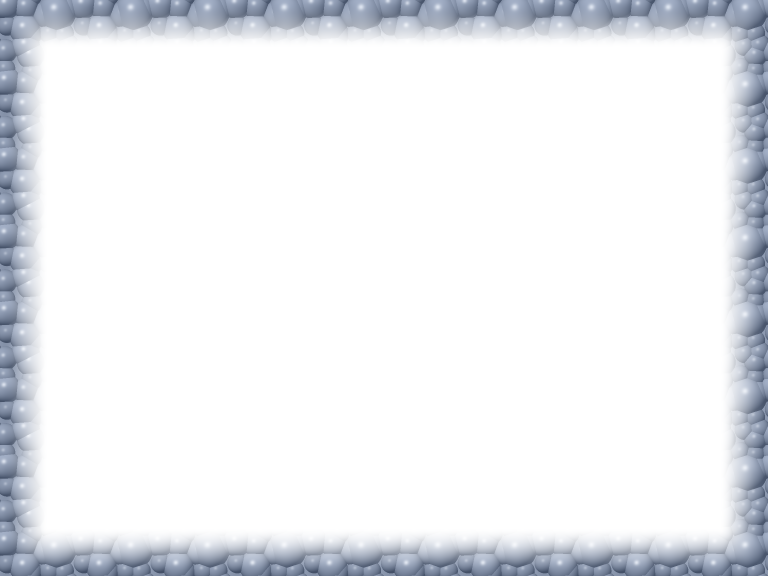
This background is drawn by a Shadertoy shader. Its source:

```glsl
const float TILES_ACROSS = 10.0;    // pattern repeats over the width
const float CELLS = 4.0;            // small stones per tile side
const float FRAME = 0.084;          // frame width, in canvas heights
const float FADE_START = 0.007;     // where the frame begins to whiten
const float GRAIN = 0.06;           // strength of the surface mottling
const float GRAIN_SCALE = 6.0;
const int SAMPLES = 3;              // supersampling per axis
const vec3 SHADOW = vec3(0.29, 0.34, 0.43);
const vec3 STONE = vec3(0.68, 0.73, 0.82);
const vec3 SHINE = vec3(0.95, 0.97, 1.0);
const vec3 PAPER = vec3(1.0);
const vec3 LIGHT = vec3(-0.30, -0.52, 0.80);   // tile space, y points down

// Large stones: centre and radius in tile units
const int BIG_COUNT = 5;
const vec3 BIG_STONES[BIG_COUNT] = vec3[](
    vec3(0.32, 0.38, 0.20), vec3(0.40, 0.72, 0.18),
    vec3(0.74, 0.16, 0.25), vec3(0.84, 0.72, 0.15),
    vec3(0.08, 0.06, 0.19));

vec2 hash2(vec2 p) {
    vec2 q = vec2(dot(p, vec2(127.1, 311.7)), dot(p, vec2(269.5, 183.3)));
    return fract(sin(q) * 43758.5);
}

// Gradient noise that repeats after the given period
float corner(vec2 cell, vec2 offset, float period) {
    return dot(hash2(mod(cell, period)) * 2.0 - 1.0, offset);
}

float gradientNoise(vec2 p, float period) {
    vec2 i = floor(p), f = fract(p);
    vec2 u = f * f * (3.0 - 2.0 * f);
    vec2 e = vec2(1.0, 0.0);
    float low = mix(corner(i, f, period), corner(i + e, f - e, period), u.x);
    float high = mix(corner(i + e.yx, f - e.yx, period),
                     corner(i + 1.0, f - 1.0, period), u.x);
    return mix(low, high, u.y);
}

// Keep the dome that rises highest; best holds offset, height and radius
void addDome(vec2 offset, float radius, inout vec4 best) {
    float height = sqrt(max(radius * radius - dot(offset, offset), 0.0));
    if (height > best.z) best = vec4(offset, height, radius);
}

vec3 stones(vec2 p) {
    vec4 best = vec4(0.0, 0.0, 0.001, 0.15);

    // Small scattered stones
    vec2 cell = floor(p * CELLS);
    for (int y = -1; y <= 1; y++)
    for (int x = -1; x <= 1; x++) {
        vec2 id = cell + vec2(x, y);
        vec2 rnd = hash2(mod(id, CELLS));
        vec2 centre = (id + 0.2 + 0.6 * rnd) / CELLS;
        addDome(p - centre, mix(0.12, 0.19, fract(rnd.x * 7.0 + rnd.y)), best);
    }

    // Large stones, wrapped around the tile
    for (int i = 0; i < BIG_COUNT; i++) {
        vec2 offset = fract(p - BIG_STONES[i].xy + 0.5) - 0.5;
        addDome(offset, BIG_STONES[i].z, best);
    }

    // Diffuse light, mottling and a glossy highlight
    vec3 normal = normalize(best.xyz);
    vec3 light = normalize(LIGHT);
    vec3 halfway = normalize(light + vec3(0.0, 0.0, 1.0));
    float diffuse = max(dot(normal, light), 0.0);
    float gloss = pow(max(dot(normal, halfway), 0.0), 70.0);
    float size = smoothstep(0.10, 0.20, best.w);
    vec3 colour = mix(SHADOW, STONE, diffuse * mix(0.68, 0.88, size));
    colour += GRAIN * gradientNoise(p * GRAIN_SCALE, GRAIN_SCALE);
    return mix(colour, SHINE, gloss * mix(0.2, 0.75, size));
}

void mainImage(out vec4 fragColor, in vec2 fragCoord) {
    float tileSize = iResolution.x / TILES_ACROSS;

    // Stone frame, tiled from the upper left
    vec3 frame = vec3(0.0);
    for (int y = 0; y < SAMPLES; y++)
    for (int x = 0; x < SAMPLES; x++) {
        vec2 jitter = (vec2(x, y) + 0.5) / float(SAMPLES) - 0.5;
        vec2 pos = fragCoord + jitter;
        frame += stones(vec2(pos.x, iResolution.y - pos.y) / tileSize);
    }
    frame /= float(SAMPLES * SAMPLES);

    // Feathered white panel
    vec2 edge = min(fragCoord, iResolution.xy - fragCoord) / iResolution.y;
    vec2 fade = smoothstep(vec2(FADE_START), vec2(FRAME), edge);
    fragColor = vec4(mix(frame, PAPER, fade.x * fade.y), 1.0);
}
```
